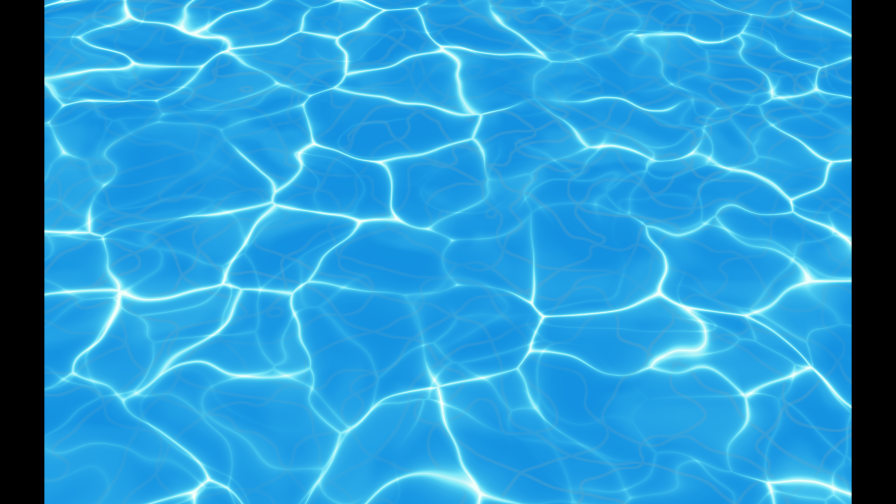
A Shadertoy shader for this texture:

```glsl
// Sunlit swimming pool: bright caustic web over faint, bent tile lines, black side bars.

const vec3 DEEP   = vec3(0.075, 0.570, 0.880);
const vec3 BLUE   = vec3(0.130, 0.630, 0.900);
const vec3 AZURE  = vec3(0.190, 0.690, 0.910);
const vec3 SKY    = vec3(0.280, 0.780, 0.940);
const vec3 PALE   = vec3(0.480, 0.905, 0.970);
const vec3 GLINT  = vec3(0.930, 1.000, 0.980);
const vec3 GROUT  = vec3(0.400, 0.650, 0.770);

const float BAR_WIDTH   = 0.0495;           // share of the canvas width
const float HORIZON     = 2.4;              // in canvas heights
const vec2  CELL_SCALE  = vec2(8.4, 24.0);  // web cells across and in depth
const float TILE_SCALE  = 2.1;
const float TILE_LINE   = 0.0028;           // half width in canvas heights
const float GROUT_ALPHA = 0.38;
const float CORE_NEAR   = 0.030;
const float CORE_FAR    = 0.060;
const float HALO_WIDTH  = 0.14;

vec2 hash2(vec2 p) {
    vec3 h = fract(p.xyx * vec3(0.1031, 0.1030, 0.0973));
    h += dot(h, h.yzx + 33.33);
    return fract((h.xx + h.yz) * h.zy);
}

vec2 noise2(vec2 p) {
    vec2 i = floor(p), f = fract(p);
    f = f * f * f * (f * (f * 6.0 - 15.0) + 10.0);
    vec2 low  = mix(hash2(i), hash2(i + vec2(1, 0)), f.x);
    vec2 high = mix(hash2(i + vec2(0, 1)), hash2(i + vec2(1, 1)), f.x);
    return mix(low, high, f.y);
}

mat2 rotation(float a) {
    return mat2(cos(a), sin(a), -sin(a), cos(a));
}

// x: gap between the two nearest cell centres, y: gap to the third
vec2 cellGaps(vec2 p) {
    vec2 home = floor(p);
    vec3 near = vec3(9.0);
    for (int j = -1; j <= 1; j++)
    for (int i = -1; i <= 1; i++) {
        vec2 cell = home + vec2(i, j);
        float d = length(cell + 0.1 + 0.8 * hash2(cell) - p);
        if (d < near.x) near = vec3(d, near.xy);
        else if (d < near.y) near = vec3(near.x, d, near.y);
        else near.z = min(near.z, d);
    }
    return near.yz - near.x;
}

vec3 waterRamp(float light) {
    vec3 c = mix(DEEP, BLUE, clamp(light * 5.0, 0.0, 1.0));
    c = mix(c, AZURE, clamp(light * 5.0 - 1.0, 0.0, 1.0));
    c = mix(c, SKY,   clamp(light * 5.0 - 2.0, 0.0, 1.0));
    c = mix(c, PALE,  clamp(light * 5.0 - 3.0, 0.0, 1.0));
    return mix(c, GLINT, clamp(light * 2.2 - 1.76, 0.0, 1.0));
}

float causticLight(vec2 ground, float depth) {
    vec2 p = ground + 0.60 * (noise2(ground * 0.9) - 0.5);
    p += 0.24 * (noise2(ground * 2.4 + 17.0) - 0.5);
    vec2 vary = noise2(ground * 1.1 + 41.0);
    float core = mix(CORE_NEAR, CORE_FAR, depth);

    // Main web: sharp filament, soft halo, glints where filaments meet
    vec2 gaps = cellGaps(p);
    float strength = mix(0.35, 1.15, smoothstep(0.2, 0.65, vary.x));
    float light = strength * (0.52 * exp(-gaps.x / core) + 0.40 * exp(-gaps.x / HALO_WIDTH));
    light += 0.55 * exp(-gaps.y / 0.06) * smoothstep(0.4, 0.75, vary.y);

    // Weaker, finer web that comes and goes
    vec2 fine = rotation(0.6) * p * 1.5 + 0.5 * noise2(p * 1.9 + 5.0);
    float fineGap = cellGaps(fine + 29.0).x;
    float fineMask = smoothstep(0.35, 0.75, noise2(ground * 0.8 + 63.0).x);
    light += fineMask * (0.25 * exp(-fineGap / (core * 1.6)) + 0.12 * exp(-fineGap / 0.2));

    // Diffuse patches and small looping ripples
    vec2 cloud = 0.65 * noise2(p * 1.7 + 80.0) + 0.35 * noise2(p * 4.1 + 11.0);
    light += 0.24 * smoothstep(0.35, 0.85, cloud.x);
    float loops = abs(noise2(p * 1.6 + 120.0).y - 0.62);
    light += 0.22 * exp(-loops / 0.022) * smoothstep(0.35, 0.8, vary.y + 0.2 * depth);
    return light;
}

float tileLines(vec2 ground) {
    vec2 t = rotation(0.72) * ground * TILE_SCALE;
    t += 1.5 * (noise2(ground * 1.5 + 7.0) - 0.5) + 0.5 * (noise2(ground * 3.6 + 3.0) - 0.5);
    vec2 dist = abs(fract(t) - 0.5) / (fwidth(t) * iResolution.y + 0.001);
    vec2 line = 1.0 - smoothstep(TILE_LINE * 0.3, TILE_LINE * 1.4, dist);
    return max(line.x, line.y) * mix(0.3, 1.0, noise2(ground * 1.3 + 90.0).x);
}

vec3 poolColor(vec2 pos) {
    float away = HORIZON - pos.y;
    vec2 ground = vec2(pos.x - 0.9, 1.0) * CELL_SCALE / away + 20.0;
    float light = causticLight(ground, clamp(pos.y, 0.0, 1.0));
    vec3 color = waterRamp(light);
    float visible = 1.0 - smoothstep(0.35, 0.8, light);
    return mix(color, GROUT, GROUT_ALPHA * visible * tileLines(ground));
}

void mainImage(out vec4 fragColor, in vec2 fragCoord) {
    // Four samples per pixel
    vec3 color = vec3(0.0);
    for (int s = 0; s < 4; s++) {
        vec2 offset = vec2(s % 2, s / 2) * 0.5 - 0.25;
        color += 0.25 * poolColor((fragCoord + offset) / iResolution.y);
    }
    // Black bars left and right
    float inset = min(fragCoord.x, iResolution.x - fragCoord.x) - BAR_WIDTH * iResolution.x;
    fragColor = vec4(color * clamp(inset + 0.5, 0.0, 1.0), 1.0);
}
```
